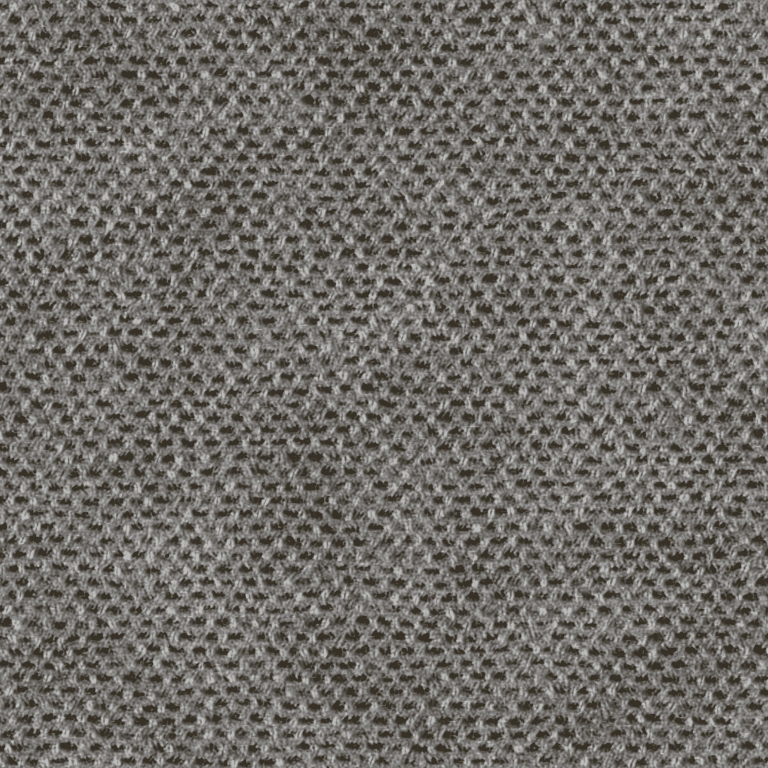
This texture is drawn by a Shadertoy shader. Its source:

```glsl
// Coarse grey woven cloth: staggered thread crowns over ragged shaded gaps.

const vec2  REPEATS      = vec2(33.0, 56.0);   // gaps across, thread rows up
const vec2  GAP_RADIUS   = vec2(0.33, 0.30);   // in cell units
const vec2  KNOT_RADIUS  = vec2(0.25, 0.46);
const vec2  SAG          = vec2(0.42, 0.45);   // drift of the weave, in cells
const vec2  RAGGED       = vec2(0.26, 0.30);   // fraying of the gap edges
const float ROW_SHIFT    = 0.22;
const float BASE_TONE    = 0.46;
const float GAP_DEPTH    = 0.50;
const float KNOT_LIGHT   = 0.62;
const float BAND_SHADE   = 0.06;
const float FIBRE_AMOUNT = 0.56;
const float GRAIN_AMOUNT = 0.40;
const vec3  GAP_COLOR    = vec3(0.21, 0.19, 0.15);
const vec3  YARN_COLOR   = vec3(0.47, 0.46, 0.45);
const vec3  SHINE_COLOR  = vec3(0.73, 0.73, 0.72);
const vec3  GLINT_COLOR  = vec3(0.46, 0.41, 0.30);

vec2 hash2(vec2 p) {
    vec3 q = fract(vec3(p.xyx) * vec3(0.1031, 0.1030, 0.0973));
    q += dot(q, q.yzx + 33.33);
    return fract((q.xx + q.yz) * q.zy);
}

float cornerSlope(vec2 corner, vec2 offset) {
    float angle = 6.2832 * hash2(corner).x;
    return dot(vec2(cos(angle), sin(angle)), offset);
}

// Gradient noise, roughly -0.7 to 0.7.
float gradientNoise(vec2 p) {
    vec2 i = floor(p), f = fract(p);
    vec2 u = f * f * f * (f * (f * 6.0 - 15.0) + 10.0);
    vec2 e = vec2(0.0, 1.0);
    float low  = mix(cornerSlope(i, f), cornerSlope(i + e.yx, f - e.yx), u.x);
    float high = mix(cornerSlope(i + e, f - e), cornerSlope(i + e.yy, f - e.yy), u.x);
    return mix(low, high, u.y);
}

// Soft hollow between threads; its shadow is deepest along the upper edge.
float gapMask(vec2 local, vec2 cell, vec2 fray, float slub) {
    vec2 rnd = hash2(cell + 17.0);
    vec2 p = local - (rnd - 0.5) * vec2(0.16, 0.12) - vec2(0.0, 0.04) + RAGGED * fray;
    vec2 radius = GAP_RADIUS * (0.80 + 0.40 * rnd.yx);
    radius *= vec2(1.0 + 0.25 * slub, 1.0 - 0.25 * slub);
    p.y += 0.35 * p.x * (rnd.x - 0.4);
    float spread = mix(1.6, 1.25, smoothstep(-0.15, 0.15, p.y));
    float hollow = 1.0 - smoothstep(0.1, spread, length(p / radius));
    vec2 inside = 1.0 - smoothstep(vec2(0.38), vec2(0.5), abs(local));
    return hollow * inside.x * inside.y * mix(0.5, 1.15, smoothstep(0.0, 0.6, rnd.y));
}

// Bright crown of a thread, split into two strands.
float knotLight(vec2 local, vec2 knot) {
    vec2 rnd = hash2(knot + 71.0);
    vec2 p = local + vec2(0.10 * (rnd.y - 0.5), 0.03);
    p.x -= p.y * 0.25 * (rnd.x - 0.35);
    float crown = 1.0 - smoothstep(0.25, 1.0, length(p / KNOT_RADIUS));
    float split = p.x / 0.055;
    float crease = exp(-split * split) * (0.4 + 0.5 * rnd.x);
    return crown * (0.45 + 0.75 * rnd.y) * (1.0 - crease) * (1.0 - 0.4 * p.y);
}

void mainImage(out vec4 fragColor, in vec2 fragCoord) {
    vec2 uv = fragCoord / iResolution.xy;

    // Uneven grid, with alternate rows staggered by half a repeat.
    vec2 drift = vec2(gradientNoise(uv * vec2(13.0, 19.0)),
                      gradientNoise(uv * vec2(8.0, 13.0) + 40.0));
    vec2 grid = uv * REPEATS + SAG * drift;
    float row = floor(grid.y);
    grid.x += 0.5 * mod(row, 2.0) + ROW_SHIFT * (hash2(vec2(row, 5.0)).x - 0.5);
    vec2 cell = floor(grid);
    vec2 local = fract(grid) - 0.5;
    vec2 knot = vec2(floor(grid.x + 0.5), row);
    vec2 knotLocal = vec2(fract(grid.x + 0.5) - 0.5, local.y);

    // Thick stretches of some rows squeeze the gaps into slits.
    float slub = smoothstep(0.10, 0.45, gradientNoise(vec2(uv.x * 4.0, row * 0.73 + 0.3)));

    // Fibres lean either way in patches, over fine grain and pale lint.
    float rightward = gradientNoise(vec2(uv.x * 205.0 - uv.y * 100.0, uv.y * 85.0));
    float leftward = gradientNoise(vec2(uv.x * 205.0 + uv.y * 70.0, uv.y * 85.0) + 21.0);
    float patches = smoothstep(-0.2, 0.3, gradientNoise(uv * REPEATS * 0.9 + 11.0));
    float fibre = mix(rightward, leftward, patches);
    float grain = gradientNoise(uv * 250.0 + 9.0);
    float lint = smoothstep(0.30, 0.55, gradientNoise(uv * vec2(150.0, 190.0) + 63.0));

    // Threads, shade between rows, then hollows with loose fibres across them.
    float gap = gapMask(local, cell, vec2(grain, fibre), slub);
    float tone = BASE_TONE + KNOT_LIGHT * knotLight(knotLocal, knot);
    tone -= BAND_SHADE * cos(6.2832 * local.y);
    tone += 0.14 * gradientNoise(uv * 6.0 + 3.0) + 0.05 * slub;
    tone += FIBRE_AMOUNT * fibre + GRAIN_AMOUNT * grain;
    tone += 0.28 * lint - GAP_DEPTH * gap;
    tone = clamp(tone, 0.0, 1.0);

    vec3 color = mix(GAP_COLOR, YARN_COLOR, min(tone * 2.0, 1.0));
    color = mix(color, SHINE_COLOR, max(tone * 2.0 - 1.0, 0.0));
    color = mix(color, GLINT_COLOR, 0.5 * lint * clamp(gap, 0.0, 1.0));
    fragColor = vec4(color, 1.0);
}
```
